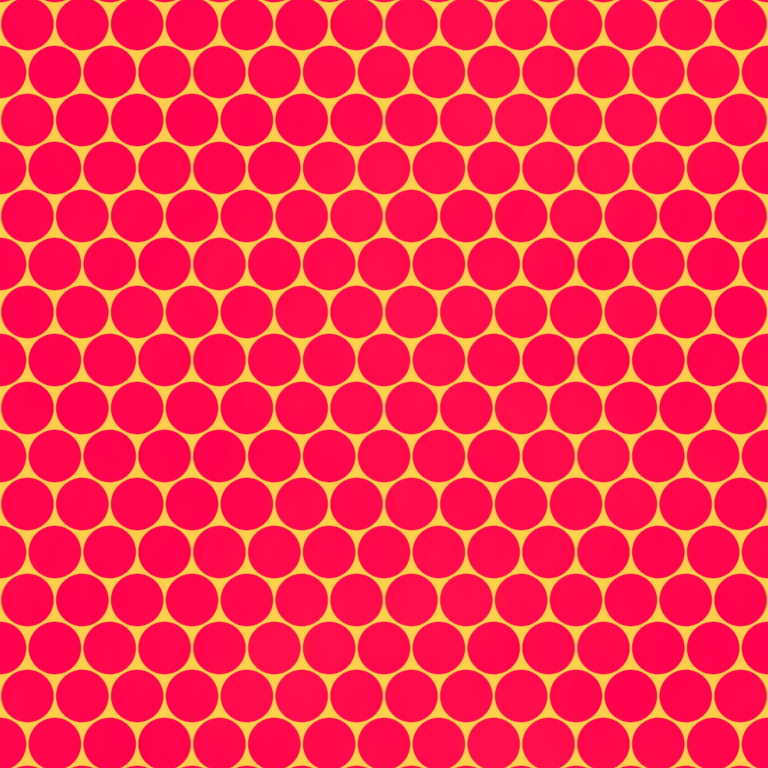
Reproduce this pattern procedurally as a WebGL 1 fragment shader.

```glsl
precision highp float;

uniform vec2 u_resolution;

const float TAU = 6.2831853;
const vec2 GRID = vec2(14.0, 16.0); // dots across, rows down

float hash(vec2 p) {
  vec3 q = fract(vec3(p.xyx) * 0.1031);
  q += dot(q, q.yzx + 33.33);
  return fract((q.x + q.y) * q.z);
}

// Layered sines with whole frequencies, so the field wraps; roughly -1..1
float mottle(vec2 uv) {
  vec2 p = uv * TAU;
  float broad = sin(p.x + 4.2 + 0.6 * sin(p.y * 2.0)) * 0.5;
  float patches = sin(p.x * 3.0 + 1.7 * sin(p.y * 2.0 + 0.8)) * sin(p.y * 3.0 + 1.3 * sin(p.x * 2.0));
  float streaks = sin(p.x * 23.0 + 2.0 * sin(p.y * 5.0)) * sin(p.y * 7.0 + 2.0 * sin(p.x * 4.0));
  return broad + 0.35 * patches + 0.15 * streaks;
}

// Distance to the nearest dot centre in canvas units, and that dot's wrapped cell
vec3 nearestDot(vec2 uv) {
  vec3 nearest = vec3(1.0, 0.0, 0.0);
  for (int i = -1; i <= 1; i++) {
    float row = floor(uv.y * GRID.y) + float(i);
    float stagger = 0.5 * mod(row, 2.0);
    float column = floor(uv.x * GRID.x - stagger + 0.5);
    vec2 centre = vec2(column + stagger, row + 0.5) / GRID;
    float d = length(uv - centre);
    if (d < nearest.x) nearest = vec3(d, mod(vec2(column, row), GRID));
  }
  return nearest;
}

void main() {
  vec2 uv = gl_FragCoord.xy / u_resolution;
  vec3 dot3 = nearestDot(uv);

  // Crisp disc with a slightly soft rim
  float soft = max(0.0013, 0.75 / min(u_resolution.x, u_resolution.y));
  float disc = 1.0 - smoothstep(-soft, soft, dot3.x - 0.0342);

  // Faint fading, uneven from dot to dot
  float fade = mottle(uv) + 0.5 * (hash(dot3.yz + 3.0) - 0.5);
  vec3 red = vec3(1.0, 0.028 + 0.036 * clamp(fade, -0.75, 1.0), 0.30);
  vec3 yellow = vec3(1.0, 0.815 + 0.012 * fade, 0.30);

  gl_FragColor = vec4(mix(yellow, red, disc), 1.0);
}
```
